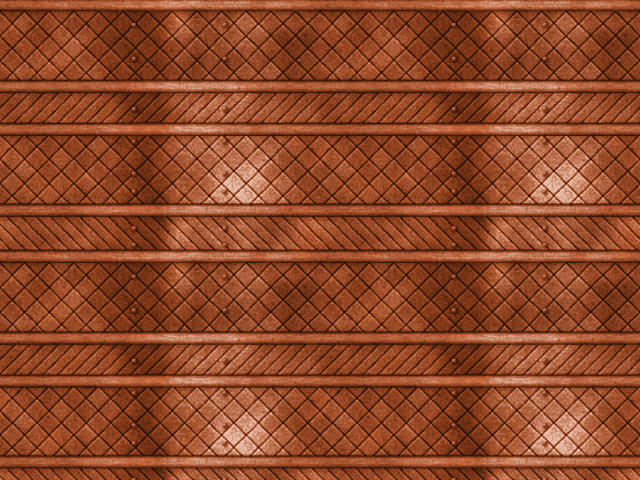
Write a Shadertoy shader that draws this texture.

```glsl
// Carved terracotta wood: lattice and slat panels between rails, with rivets and wear.

vec2 hash2(vec2 p) {
    vec3 q = fract(p.xyx * vec3(0.1031, 0.1030, 0.0973));
    q += dot(q, q.yzx + 33.33);
    return fract((q.xx + q.yz) * q.zy);
}

float corner(vec2 cell, vec2 offset, vec2 f, vec2 period) {
    return dot(hash2(mod(cell + offset, period)) * 2.0 - 1.0, f - offset);
}

// Gradient noise that wraps after one tile of "period" cells
float noise(vec2 uv, vec2 period) {
    vec2 cell = floor(uv * period), f = fract(uv * period);
    vec2 s = f * f * f * (f * (f * 6.0 - 15.0) + 10.0);
    return mix(mix(corner(cell, vec2(0, 0), f, period), corner(cell, vec2(1, 0), f, period), s.x),
               mix(corner(cell, vec2(0, 1), f, period), corner(cell, vec2(1, 1), f, period), s.x), s.y);
}

float bump(float x, float width) {
    return exp(-x * x / (width * width));
}

// Tone change across one groove: soft dark cut, lit lower lip
float groove(float phase, float pitch, float depth, float px) {
    float d = (fract(phase) - 0.5) * pitch * 0.7071;
    float cut = 1.0 - smoothstep(0.2, 1.15 + 0.5 * px, abs(d));
    return 0.09 * bump(d - 2.4, 1.1) - depth * cut;
}

// Tone to wood colour: deep brown, then orange (warm) or dusty pink
vec3 woodColor(float tone, float warm) {
    float t = clamp(tone, 0.2, 0.9);
    float dust = t * t * t * t * mix(1.0, 0.5, warm);
    return t * vec3(1.0, 0.41 + 0.64 * dust, 0.15 + 0.91 * dust);
}

void mainImage(out vec4 fragColor, in vec2 fragCoord) {
    // The canvas is 576 units high; one tile is 384 by 302, measured downwards
    float px = 576.0 / iResolution.y;
    vec2 p = vec2(fragCoord.x, iResolution.y - fragCoord.y) * px;
    vec2 tileSize = vec2(384, 302);
    vec2 tile = mod(p + vec2(0, 1.5), tileSize);
    vec2 uv = tile / tileSize;

    // Find the row: a rail with the panel below it
    float tops[5] = float[5](0.0, 98.0, 149.5, 246.5, 302.0);
    int row = 0;
    for (int i = 1; i < 4; i++) if (tile.y >= tops[i]) row = i;
    float h = tile.y - tops[row];
    float toNext = tops[row + 1] - tile.y;

    // Stains, grain and pits
    float stain = noise(uv, vec2(7, 6)) + 0.7 * noise(uv, vec2(19, 15));
    float grain = noise(uv, vec2(100, 79)) + 1.2 * noise(uv, vec2(210, 165));
    float pits = smoothstep(0.3, 0.55, noise(uv, vec2(58, 46)));

    // Broad pale and dark zones across the tile
    float pale = bump(tile.x - 282.0, 58.0);
    float dark = smoothstep(110.0, 180.0, tile.x) * (1.0 - smoothstep(188.0, 214.0, tile.x));
    float scuff = bump(tile.x - 217.0, 15.0) * bump(h - 32.0, 24.0);

    // Panel surface
    float tone = 0.61 + vec4(0.05, 0.07, 0.17, 0.08)[row] * pale - 0.14 * dark;
    if (row == 0) tone -= 0.08 * bump(tile.x - 345.0, 24.0) + 0.03;
    if (row == 0 || row == 3) tone += 0.13 * scuff;
    tone += 0.16 * stain + 0.13 * grain - 0.12 * pits;

    // Grooves: crossed in even rows, slanting one way or the other in odd rows
    bool lattice = row % 2 == 0;
    float pitch = 384.0 / (lattice ? 13.0 : 22.0);
    float wobble = 1.2 * noise(uv, vec2(24, 19));
    float depth = 0.31 + 0.2 * noise(uv, vec2(40, 32));
    float rising = (tile.x + tile.y + wobble) / pitch;
    float falling = (tile.y - tile.x + wobble) / pitch;
    if (row != 3) tone += groove(rising, pitch, depth, px);
    if (row != 1) tone += groove(falling, pitch, depth, px);

    // Each lattice diamond has its own tone
    if (lattice) {
        vec2 id = floor(vec2(rising, falling) + 0.5);
        tone += 0.06 * (hash2(vec2(mod(id.x - id.y, 26.0), id.x + id.y + 40.0)).x - 0.5);
    }

    // Rivets in two columns
    float rivetY[8] = float[8](31.5, 72.0, 132.5, 171.5, 210.0, 231.5, 275.5, 295.5);
    float rivetX = tile.x < 215.0 ? 161.0 : 270.0;
    for (int i = 0; i < 8; i++) {
        vec2 d = tile - vec2(rivetX, rivetY[i]);
        tone -= 0.22 * bump(length(d - 0.8) - 3.0, 1.3);
        float dome = 0.58 - 0.06 * (d.x + d.y) + 0.15 * bump(length(d + 1.0), 1.2);
        tone = mix(tone, dome, 1.0 - smoothstep(2.7 - 0.5 * px, 2.7 + 0.5 * px, length(d)));
    }

    // Shadow under the rail, thin dark seam above the next one
    tone -= 0.15 * exp(-max(h - 15.0, 0.0) / 3.5) + 0.3 * bump(toNext, 1.4);

    // Rounded rail: lit crown, darker underside, lengthwise grain
    float sheen = bump(tile.x - 230.0, 85.0);
    float streak = noise(uv, vec2(24, 110)) + 0.5 * noise(uv, vec2(60, 150));
    float rail = 0.56 + 0.14 * smoothstep(1.5, 4.5, h) - 0.24 * smoothstep(8.5, 14.0, h);
    rail += 0.11 * sheen + 0.09 * streak + 0.1 * stain + 0.09 * grain;
    rail -= 0.1 * pits + 0.34 * bump(h, 1.3) + 0.32 * bump(h - 15.0, 1.5);
    float onRail = 1.0 - smoothstep(15.0 - 0.5 * px, 15.0 + 0.5 * px, h);
    tone = mix(tone, rail, onRail);

    // Orange where the wood is fresh, pink where it is worn pale
    float warm = 0.45 + 0.6 * dark - 0.6 * mix(pale, sheen, onRail) + 0.9 * noise(uv, vec2(11, 9));
    fragColor = vec4(woodColor(tone, clamp(warm, 0.0, 1.0)), 1.0);
}
```
